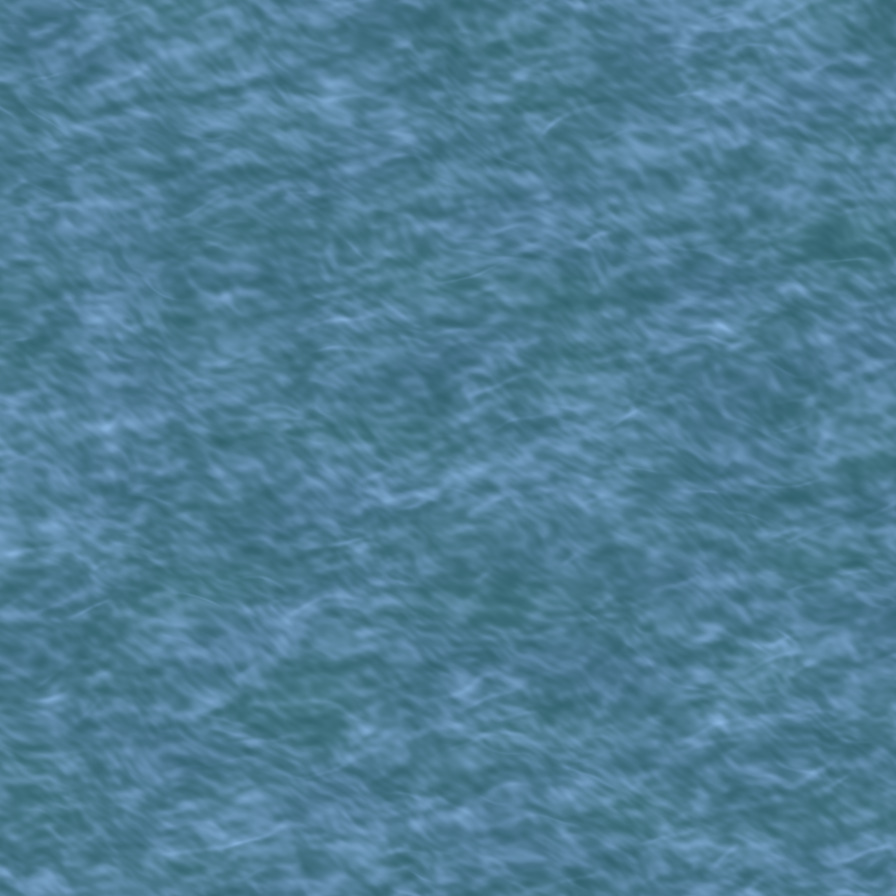
Write a Shadertoy shader that draws this texture.

```glsl
// Open sea surface: soft wind ripples and pale crests over blue-green water.

const vec3 WATER = vec3(0.309, 0.489, 0.583);
const vec3 TONE_STEP = vec3(0.043, 0.043, 0.053);
const vec3 GREEN_SHIFT = vec3(-0.008, 0.005, -0.018);

// Unit gradient with a pseudo-random direction.
vec2 hashDirection(vec2 cell) {
    float h = fract(sin(dot(cell, vec2(127.1, 311.7))) * 43758.5453);
    return vec2(cos(6.2832 * h), sin(6.2832 * h));
}

// Gradient noise, scaled to roughly unit deviation.
float noise(vec2 p) {
    vec2 cell = floor(p);
    vec2 f = p - cell;
    vec2 w = f * f * f * (f * (f * 6.0 - 15.0) + 10.0);
    vec2 e = vec2(1.0, 0.0);
    float a = dot(hashDirection(cell), f);
    float b = dot(hashDirection(cell + e.xy), f - e.xy);
    float c = dot(hashDirection(cell + e.yx), f - e.yx);
    float d = dot(hashDirection(cell + e.xx), f - e.xx);
    return 4.0 * mix(mix(a, b, w.x), mix(c, d, w.x), w.y);
}

// Noise stretched along a direction; frequency is (along, across).
float waves(vec2 p, float angle, vec2 frequency, float seed) {
    vec2 along = vec2(cos(angle), sin(angle));
    vec2 across = vec2(-along.y, along.x);
    return noise(vec2(dot(p, along), dot(p, across)) * frequency + seed);
}

// Thin bright lines where the wave field crosses zero, broken into patches.
float crests(vec2 p, float angle, vec2 frequency, float seed) {
    float field = waves(p, angle, frequency, seed);
    float patches = waves(p, angle, vec2(12.0, 30.0), seed + 31.7);
    return exp(-6.0 * field * field) * smoothstep(0.0, 1.6, patches);
}

// Bends the ripples so they do not run straight.
vec2 bend(vec2 p) {
    vec2 broad = vec2(noise(p * 7.0 + 3.1), noise(p * 7.0 + 47.3));
    vec2 small = vec2(noise(p * 24.0 + 11.9), noise(p * 24.0 + 83.5));
    return p + 0.004 * broad + 0.0014 * small;
}

// Sum of swell, chop, ripples and crests, centred on zero.
float waterTone(vec2 p) {
    float tone = 0.42 * waves(p, 0.10, vec2(3.5, 10.0), 5.3);
    tone += 0.54 * waves(p, 0.20, vec2(10.0, 32.0), 17.9);
    tone += 0.60 * waves(p, -0.42, vec2(24.0, 62.0), 29.4);
    tone += 0.55 * waves(p, 0.14, vec2(27.0, 82.0), 61.2);
    tone += 0.46 * waves(p, -0.55, vec2(58.0, 125.0), 73.6);
    tone += 1.70 * crests(p, 0.22, vec2(10.0, 30.0), 90.8);
    tone += 1.10 * crests(p, -0.28, vec2(16.0, 40.0), 112.5);
    return tone - 0.20;
}

void mainImage(out vec4 fragColor, in vec2 fragCoord) {
    vec2 uv = fragCoord / iResolution.y;
    float tone = waterTone(bend(uv));

    // Flatten the troughs a little, leaving the crests bright.
    tone = tone < 0.0 ? tone / (1.0 - 0.15 * tone) : tone;

    // Drift slowly between bluer and greener water, greener in the troughs.
    float green = 0.35 * waves(uv, 0.15, vec2(6.0, 14.0), 140.2) - 0.40 * tone;
    vec3 color = WATER + TONE_STEP * tone + GREEN_SHIFT * clamp(green, -0.8, 1.0);

    fragColor = vec4(clamp(color, 0.0, 1.0), 1.0);
}
```
